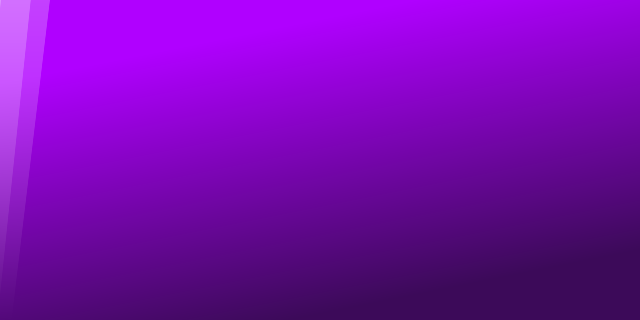
Write a Shadertoy shader that draws this background.

```glsl
// A slanted violet gradient, bright at the upper left and dark at the lower right,
// with translucent white panes leaning along the left side.
// The gradient is a clamped linear ramp; each pane is a half-plane fading downwards.

const vec3 BRIGHT_VIOLET = vec3(0.69, 0.0, 1.0);
const vec3 DEEP_PURPLE = vec3(0.235, 0.04, 0.35);
const int PANE_COUNT = 3;

// Tilted ramp: 'slant' lowers the light towards the right.
vec3 slantedGradient(vec2 p, float slant, float start, float end) {
    float depth = 1.0 - p.y + slant * p.x;
    return mix(BRIGHT_VIOLET, DEEP_PURPLE, clamp((depth - start) / (end - start), 0.0, 1.0));
}

// Coverage left of a line through (topX, 1) that drifts left by 'lean' at the base.
float leaningPane(vec2 p, float topX, float lean, float pixel) {
    float edgeX = topX - lean * (1.0 - p.y);
    float signedDistance = (p.x - edgeX) / sqrt(1.0 + lean * lean);
    return 1.0 - smoothstep(-0.5 * pixel, 0.5 * pixel, signedDistance);
}

void mainImage(out vec4 fragColor, in vec2 fragCoord) {
    // Canvas height is one unit.
    vec2 p = fragCoord / iResolution.y;
    float pixel = 1.0 / iResolution.y;

    vec3 color = slantedGradient(p, 0.2, 0.26, 1.18);

    // Overlapping panes brighten towards the left and the top.
    vec3 paneTops = vec3(0.156, 0.096, 0.003);
    vec3 paneLeans = vec3(0.12, 0.104, 0.1);
    float opacity = 0.25 * clamp(p.y, 0.0, 1.0);
    for (int i = 0; i < PANE_COUNT; i++) {
        float pane = leaningPane(p, paneTops[i], paneLeans[i], pixel);
        color = mix(color, vec3(1.0), opacity * pane);
    }

    fragColor = vec4(color, 1.0);
}
```
